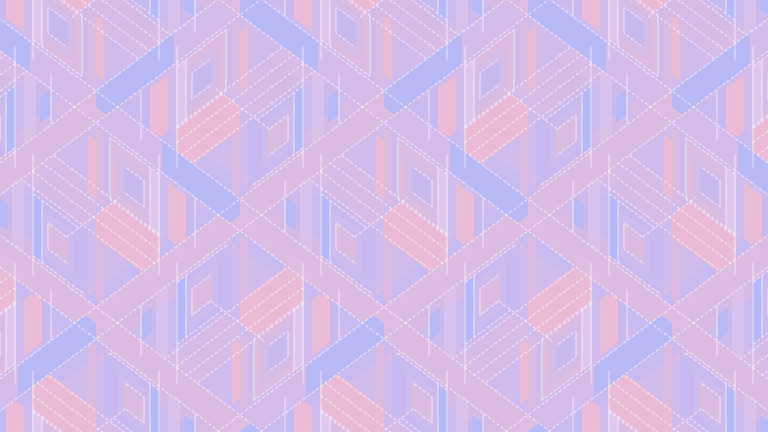
Give the GLSL for this pattern, as a WebGL 2 fragment shader.

```glsl
#version 300 es
precision highp float;
// Pastel lattice of interlaced rhombic cells, built from translucent slabs in
// three directions (vertical, falling, rising) with solid and dashed hairlines.
// Each row of cells mirrors one motif, so the design repeats every four rows.

#define UNITS 432.0               // design units over the canvas height
#define HALF_CELL vec2(144, 108)  // half diagonals of a rhombus
#define FIRST_CELL vec2(240, 107) // centre of a cell, from the top left
#define BAND 16.0                 // half height of the lattice bands
#define LINE 0.48                 // half width of the hairlines
#define DASH 4.3                  // dash period, measured along x
#define LINE_ALPHA 0.8

uniform vec2 u_resolution;
out vec4 fragColor;

const vec3 LAVENDER = vec3(0.82, 0.74, 0.93);
const vec3 MAUVE = vec3(0.87, 0.74, 0.88);
const vec3 PERIWINKLE = vec3(0.78, 0.73, 0.94);
const vec3 PINK = vec3(0.925, 0.735, 0.835);
const vec3 BLUE = vec3(0.715, 0.725, 0.965);
const vec3 PALE = vec3(0.87, 0.78, 0.93);
const vec3 WHITE = vec3(0.97, 0.95, 0.99);
const vec2 ANY = vec2(-999, 999);

float px;   // size of a pixel in design units
vec3 col;   // colour being built up

float within(float x, vec2 r) {
    float w = 0.6 * px;
    return smoothstep(r.x - w, r.x + w, x) * (1.0 - smoothstep(r.y - w, r.y + w, x));
}

// Skewed coordinates: x, level of the falling line, level of the rising line.
vec3 skew(vec2 p) { return vec3(p.x, p.y - 0.75 * p.x, p.y + 0.75 * p.x); }

void slab(vec3 s, vec2 x, vec2 fall, vec2 rise, vec3 c, float alpha) {
    col = mix(col, c, alpha * within(s.x, x) * within(s.y, fall) * within(s.z, rise));
}

float hairline(float d) {
    return LINE_ALPHA * (1.0 - smoothstep(LINE - 0.5 * px, LINE + 0.5 * px, abs(d)));
}

void solid(vec3 s, float x, vec2 fall) {
    col = mix(col, WHITE, hairline(s.x - x) * within(s.y, fall));
}

// Sloped dashes; 0.8 turns a height offset into a perpendicular distance.
void dashed(vec3 s, float offset, vec2 x) {
    float dash = within(fract(s.x / DASH) * DASH, vec2(0.18, 0.8) * DASH);
    col = mix(col, WHITE, hairline(0.8 * offset) * dash * within(s.x, x));
}

// Position inside a cell, mirrored according to its row.
vec2 cellLocal(vec2 st, vec2 cell) {
    float row = mod(cell.y, 4.0);
    vec2 flip = vec2(row < 0.5 || row > 2.5 ? -1.0 : 1.0, row > 1.5 ? -1.0 : 1.0);
    return (st - cell) * HALF_CELL * flip;
}

// Nested parallelogram with vertical sides; side is -1 left, 1 right.
void nestedBox(vec3 s, float side, vec3 frame, vec3 edge, vec3 core) {
    vec3 b = s * side - vec3(38, -57, 0);
    slab(b, vec2(-24, 26), vec2(-31, 31), ANY, frame, 0.9);
    slab(b, vec2(16, 26), vec2(-31, 31), ANY, edge, 0.95);
    slab(b, vec2(-16, 16), vec2(-22, 22), ANY, LAVENDER, 0.55);
    slab(b, vec2(-10, 10), vec2(-13, 13), ANY, core, 0.9);
    solid(b, -24.0, vec2(-31, 31));
    solid(b, 16.0, vec2(-31, 31));
    solid(b, 10.0, vec2(-13, 13));
    for (float k = -1.0; k < 2.0; k += 2.0) {
        dashed(b, b.y - 31.0 * k, vec2(-24, 26));
        dashed(b, b.y - 13.0 * k, vec2(-10, 10));
    }
}

void motif(vec3 s) {
    col = mix(PERIWINKLE, LAVENDER, smoothstep(-110.0, 20.0, s.x));
    // Inner borders and the falling stripes through the centre
    slab(s, ANY, ANY, vec2(-92, -72), LAVENDER, 0.8);
    slab(s, ANY, vec2(74, 92), ANY, MAUVE, 0.6);
    slab(s, ANY, ANY, vec2(74, 92), PERIWINKLE, 0.8);
    slab(s, vec2(-100, 0), vec2(-28, 22), vec2(-92, 0), MAUVE, 0.5);
    slab(s, vec2(0, 64), vec2(-28, 22), vec2(0, 92), PINK, 0.95);
    nestedBox(s, -1.0, PERIWINKLE, BLUE, MAUVE);
    nestedBox(s, 1.0, MAUVE, PALE, PERIWINKLE);
    // Upright columns at the centre and the sides
    slab(s, vec2(-8, 0), vec2(-75, -16), ANY, PINK, 1.0);
    slab(s, vec2(0, 8), vec2(-88, -16), ANY, MAUVE, 0.8);
    slab(s, vec2(-17, -8), vec2(22, 86), ANY, PERIWINKLE, 0.9);
    slab(s, vec2(0, 8), vec2(22, 86), ANY, MAUVE, 0.8);
    slab(s, vec2(72, 81), vec2(-86, -30), ANY, PINK, 0.9);
    slab(s, vec2(81, 90), vec2(-86, -34), ANY, PINK, 1.0);
    slab(s, vec2(90, 99), vec2(-92, -30), ANY, PERIWINKLE, 0.9);
    slab(s, vec2(-98, -88), vec2(56, 82), ANY, BLUE, 1.0);
    slab(s, vec2(-84, -72), vec2(20, 92), ANY, PALE, 0.6);
    // Stitching over the stripes
    for (float k = 0.0; k < 4.0; k++) dashed(s, s.y + 28.0 - 16.0 * k, vec2(-76, 64));
    dashed(s, s.z, vec2(-30, 24));
}

void main() {
    px = UNITS / u_resolution.y;
    vec2 q = vec2(gl_FragCoord.x, u_resolution.y - gl_FragCoord.y) * px;
    vec2 st = (q - FIRST_CELL) / HALF_CELL;
    vec2 d = floor(0.5 * vec2(st.x + st.y, st.x - st.y) + 0.5);
    vec2 cell = vec2(d.x + d.y, d.x - d.y);
    vec3 s = skew(cellLocal(st, cell));
    motif(s);

    // Lattice bands over the cell edges, with a blue length per cell
    float inner = HALF_CELL.y - BAND;
    slab(vec3(s.x, abs(s.yz)), ANY, vec2(inner, 999), ANY, MAUVE, 0.9);
    slab(vec3(s.x, abs(s.yz)), ANY, ANY, vec2(inner, 999), MAUVE, 0.9);
    for (int k = 0; k < 5; k++) {
        vec2 side = k == 0 ? vec2(0) : vec2(k < 3 ? -1 : 1, k % 2 == 0 ? -1 : 1);
        vec3 n = skew(cellLocal(st, cell + side));
        vec2 edge = -HALF_CELL.y + vec2(-BAND, BAND);
        slab(n, vec2(-4, 66), edge, vec2(-92, 92), LAVENDER, 0.75);
        slab(n, vec2(66, 144), edge, vec2(-999, 108), BLUE, 0.95);
    }
    dashed(s, abs(s.y) - inner, ANY);
    dashed(s, abs(s.z) - inner, ANY);
    // Uprights that cross the bands
    for (float k = -1.0; k < 2.0; k += 2.0) {
        solid(s, 63.0 * k, vec2(-108, 108));
        solid(s, 99.0 * k, vec2(-92, 92));
    }
    fragColor = vec4(col, 1);
}
```
